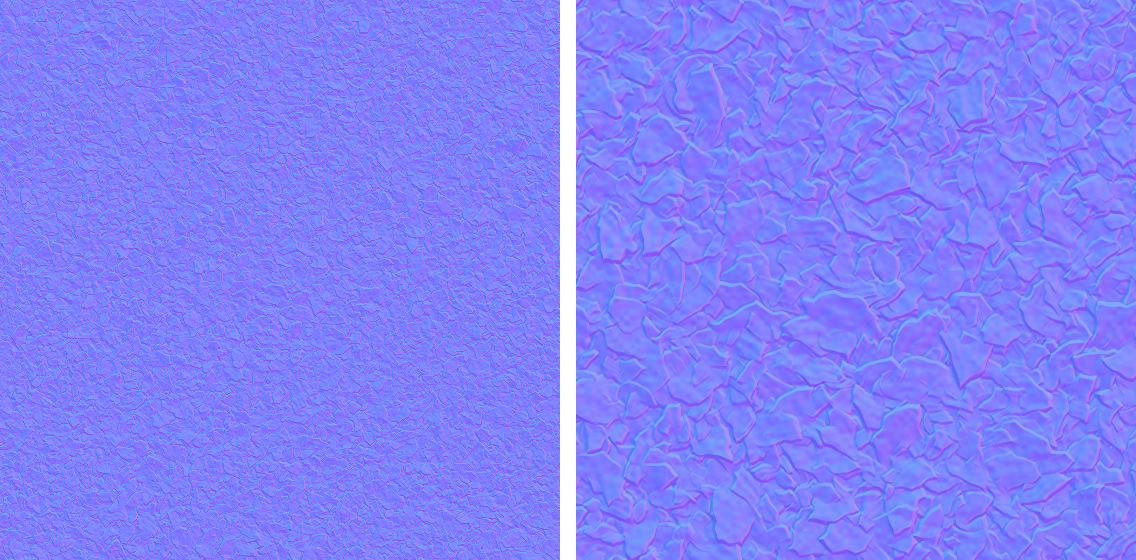
Left, the full canvas; right, a detail of the centre.
Reproduce this texture map procedurally as a WebGL 1 fragment shader.

```glsl
precision highp float;
// Tangent-space normal map of rough plaster made of overlapping chips.
// Three sizes of tilted angular flakes are stacked into a height field with
// fine grain on top; its softly limited slopes become the normal colour.
uniform vec2 u_resolution;

vec2 hash2(vec2 p) {
  vec3 q = fract(p.xyx * vec3(0.1031, 0.1030, 0.0973));
  q += dot(q, q.yzx + 33.33);
  return fract((q.xx + q.yz) * q.zy);
}

// Two independent channels of smooth value noise, each in 0..1.
vec2 noise2(vec2 p) {
  vec2 cell = floor(p);
  vec2 f = fract(p);
  f = f * f * (3.0 - 2.0 * f);
  return mix(mix(hash2(cell), hash2(cell + vec2(1.0, 0.0)), f.x),
             mix(hash2(cell + vec2(0.0, 1.0)), hash2(cell + 1.0), f.x), f.y);
}

// Highest flake at p, one flake per grid cell; heights are in canvas units.
float flakes(vec2 p, float cells, float seed) {
  const float ground = 0.0009;
  vec2 g = p * cells;
  float edge = 0.0026 * cells;
  float height = 0.0;
  for (int j = -1; j <= 1; j++) {
    for (int i = -1; i <= 1; i++) {
      vec2 cell = floor(g) + vec2(float(i), float(j));
      vec2 r = hash2(cell + seed);
      vec2 s = hash2(cell + seed + 57.0);
      vec2 d = g - cell - 0.15 - 0.7 * r;

      // Skewed hexagon in the flake's own direction
      float angle = 6.2832 * s.x;
      float c = cos(angle);
      float n = sin(angle);
      vec2 q = vec2(c * d.x + n * d.y, c * d.y - n * d.x);
      float outline = max(max(abs(q.x) * 0.75, abs(q.y) * 1.2),
                          abs(q.x + q.y) * 0.8);
      float radius = 0.27 + 0.27 * fract(r.x * 7.0 + s.y);
      float cover = 1.0 - smoothstep(radius, radius + edge, outline);

      // Tilted top with faint trowel ripples on some flakes
      vec2 tilt = 0.24 * (fract(r.yx * 13.0 + s) - 0.5);
      float ripple = 0.006 * r.x * r.x * sin(q.y * 24.0 + 3.0 * q.x);
      float top = 0.0015 + 0.0012 * s.y + (dot(tilt, d) + ripple) / cells;
      height = max(height, mix(ground, top, cover));
    }
  }
  return height;
}

float surface(vec2 p) {
  // Ragged flake outlines
  vec2 w = p + 0.0060 * (noise2(p * 62.0) - 0.5)
             + 0.0032 * (noise2(p * 160.0 + 9.0) - 0.5);

  // Lumpy ground, then flakes whose density drifts across the canvas
  float drift = 0.0008 * (noise2(p * 8.0).x - 0.5);
  float height = 0.0009 + 0.0010 * noise2(p * 60.0 + 31.0).x;
  height = max(height, flakes(w, 33.0, 11.0) - drift);
  height = max(height, flakes(w, 50.0, 83.0));
  height = max(height, flakes(w, 80.0, 151.0) + drift);

  // Fine grain
  height += 0.0007 * noise2(p * 140.0 + 5.0).x;
  height += 0.0004 * noise2(p * 300.0 + 17.0).y;
  return height;
}

void main() {
  vec2 p = gl_FragCoord.xy / u_resolution;
  const float stepSize = 0.0015;
  float h = surface(p);
  vec2 slope = vec2(surface(p + vec2(stepSize, 0.0)) - h,
                    surface(p + vec2(0.0, stepSize)) - h) / stepSize;
  slope.x = 0.85 * slope.x - 0.12 * slope.y;

  // Keep steep chip edges from dominating the gentle faces
  slope /= sqrt(1.0 + 7.0 * dot(slope, slope));
  vec3 normal = normalize(vec3(-slope, 1.0));
  gl_FragColor = vec4(0.5 + 0.5 * normal, 1.0);
}
```
